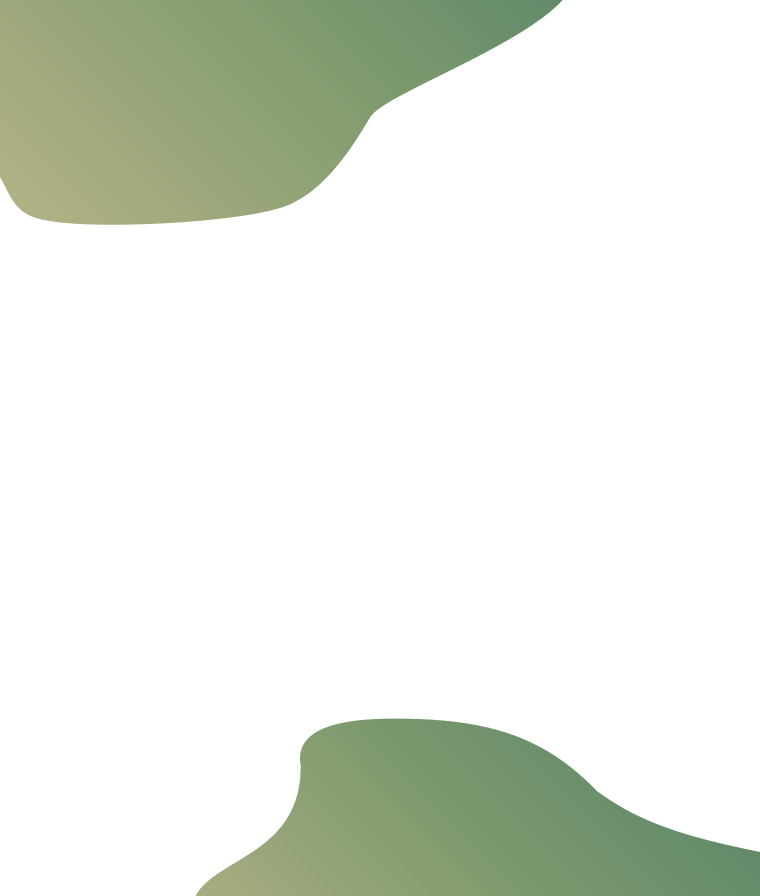
A Shadertoy shader for this background:

```glsl
// Two smooth organic blobs with sage gradients on a white page.

#define ASPECT 0.849
#define CURVES 4
#define STEPS 20
#define PAPER vec3(1.0)
#define SAND vec3(0.686, 0.690, 0.514)
#define SAGE vec3(0.486, 0.600, 0.430)
#define PINE vec3(0.365, 0.530, 0.410)
#define TOP_STOPS vec3(0.82, 1.35, 1.68)
#define BOTTOM_STOPS vec3(0.167, 0.60, 0.95)

// Chained cubic curves: neighbours share their end point.
const vec2 topEdge[13] = vec2[13](
    vec2(-0.005, 0.811),
    vec2(0.013, 0.783), vec2(0.013, 0.760), vec2(0.052, 0.754),
    vec2(0.104, 0.7435), vec2(0.254, 0.751), vec2(0.310, 0.767),
    vec2(0.358, 0.780), vec2(0.391, 0.831), vec2(0.414, 0.870),
    vec2(0.432, 0.896), vec2(0.589, 0.9505), vec2(0.632, 1.004));

const vec2 bottomEdge[13] = vec2[13](
    vec2(0.216, -0.005),
    vec2(0.234, 0.043), vec2(0.336, 0.043), vec2(0.336, 0.1445),
    vec2(0.329, 0.180), vec2(0.362, 0.198), vec2(0.440, 0.198),
    vec2(0.540, 0.198), vec2(0.6055, 0.181), vec2(0.667, 0.117),
    vec2(0.716, 0.081), vec2(0.768, 0.065), vec2(0.860, 0.047));

vec2 cubic(vec2 a, vec2 b, vec2 c, vec2 d, float t) {
    float s = 1.0 - t;
    return s * s * s * a + 3.0 * s * t * (s * b + t * c) + t * t * t * d;
}

float segmentDistance(vec2 p, vec2 a, vec2 b) {
    vec2 ap = p - a, ab = b - a;
    return length(ap - ab * clamp(dot(ap, ab) / dot(ab, ab), 0.0, 1.0));
}

// Signed distance to the edge; a vertical ray (rayDir = +1 up, -1 down)
// that crosses it an odd number of times starts inside.
float blobDistance(vec2 p, vec2 edge[13], float rayDir) {
    float nearest = 1e3, side = 1.0;
    vec2 a = edge[0];
    for (int i = 0; i < CURVES; i++) {
        int k = 3 * i;
        for (int j = 1; j <= STEPS; j++) {
            float t = float(j) / float(STEPS);
            vec2 b = cubic(edge[k], edge[k + 1], edge[k + 2], edge[k + 3], t);
            nearest = min(nearest, segmentDistance(p, a, b));
            if ((a.x > p.x) != (b.x > p.x)) {
                float crossing = mix(a.y, b.y, (p.x - a.x) / (b.x - a.x));
                if ((crossing - p.y) * rayDir > 0.0) side = -side;
            }
            a = b;
        }
    }
    return side * nearest;
}

// Three-stop gradient running diagonally to the upper right.
vec3 foliage(vec2 p, vec3 stops) {
    float s = p.x + p.y;
    vec3 low = mix(SAND, SAGE, clamp((s - stops.x) / (stops.y - stops.x), 0.0, 1.0));
    return mix(low, PINE, clamp((s - stops.y) / (stops.z - stops.y), 0.0, 1.0));
}

void mainImage(out vec4 fragColor, in vec2 fragCoord) {
    vec2 p = fragCoord / iResolution.xy * vec2(ASPECT, 1.0);
    float pixel = 1.0 / iResolution.y;

    // Coverage of each blob, with one pixel of edge smoothing
    float top = clamp(0.5 - blobDistance(p, topEdge, -1.0) / pixel, 0.0, 1.0);
    float bottom = clamp(0.5 - blobDistance(p, bottomEdge, 1.0) / pixel, 0.0, 1.0);

    vec3 color = mix(PAPER, foliage(p, TOP_STOPS), top);
    color = mix(color, foliage(p, BOTTOM_STOPS), bottom);
    fragColor = vec4(color, 1.0);
}
```
